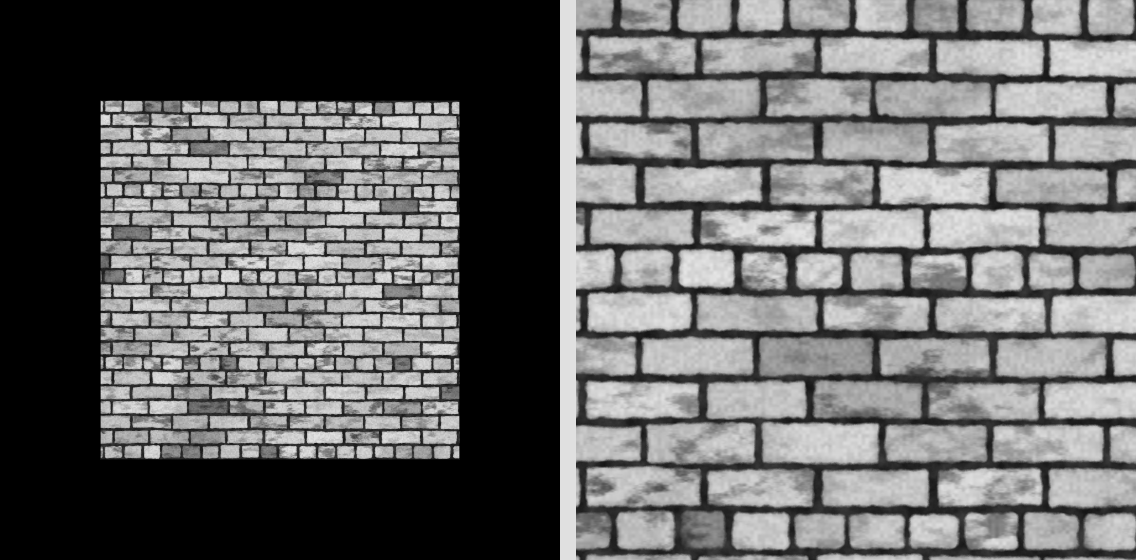
Left, the full canvas; right, a detail of the centre.
Reproduce this texture procedurally as a Shadertoy shader.

```glsl
// Grey brick wall with a header course every sixth row, framed by a black margin.

const float WALL_SIZE = 0.6406;      // wall side as a share of the canvas
const float ROWS = 25.0;
const float HEADER_EVERY = 6.0;
const float STRETCHERS = 9.3;        // long bricks across the wall
const float JOINT_HALF = 0.083;      // half mortar width, in row heights
const vec3 MARGIN = vec3(0.0);
const vec3 MORTAR = vec3(0.15);
const vec3 CLAY = vec3(0.80);

// Integer hash of a lattice cell, 0 to 1
float hash(vec2 cell, uint seed) {
    uvec2 q = uvec2(ivec2(floor(cell)));
    uint h = q.x * 1597u + q.y * 51749u + seed * 7919u;
    h = (h ^ (h >> 15u)) * 739391u;
    h = (h ^ (h >> 13u)) * 974711u;
    h = (h ^ (h >> 16u)) * 668265u;
    h ^= h >> 15u;
    return float(h & 65535u) / 65535.0;
}

// Value noise, 0 to 1
float noise(vec2 p, uint seed) {
    vec2 i = floor(p), f = fract(p);
    f = f * f * (3.0 - 2.0 * f);
    vec2 e = vec2(1.0, 0.0);
    return mix(mix(hash(i, seed), hash(i + e.xy, seed), f.x),
               mix(hash(i + e.yx, seed), hash(i + e.xx, seed), f.x), f.y);
}

float fbm(vec2 p, uint seed) {
    float sum = 0.0, amp = 0.5;
    for (int k = 0; k < 4; k++) {
        sum += amp * noise(p, seed + uint(k));
        p *= 2.1;
        amp *= 0.5;
    }
    return sum / 0.9375;
}

// Signed distance to a box with rounded corners
float roundedBox(vec2 p, vec2 halfSize, float radius) {
    vec2 d = abs(p) - halfSize + radius;
    return length(max(d, 0.0)) + min(max(d.x, d.y), 0.0) - radius;
}

// Uneven position of the upright joint with the given index
float jointAt(float index, float row, float spread) {
    return index + (hash(vec2(index, row), 3u) - 0.5) * spread;
}

// Row coordinate: courses drift slightly and sag toward the upper right
float courseAt(vec2 p) {
    float warp = (1.0 - p.y) * (0.8 * p.y + 0.14 - 0.2 * p.x);
    return ROWS * p.y + warp + 0.08 * (noise(p * vec2(14.0, 25.0), 5u) - 0.5);
}

// Clay tone: brick to brick shifts, streaky stains and fine grain
float clayTone(vec2 p, vec2 brick, float header) {
    float tone = 1.0 + 0.14 * (hash(brick, 11u) - 0.5);
    float burnt = smoothstep(0.88 - 0.06 * header, 1.0, hash(brick, 12u));
    tone *= 1.0 - 0.38 * burnt;
    float stain = smoothstep(0.42, 0.78, fbm(p * vec2(38.0, 75.0) + brick * 7.0, 20u));
    tone -= stain * mix(0.12, 0.55, pow(hash(brick, 13u), 2.0));
    tone -= 0.12 * smoothstep(0.5, 0.75, fbm(p * vec2(7.0, 9.0), 30u));
    tone += 0.12 * (noise(p * 290.0, 40u) - 0.5);
    return tone;
}

// Wall colour at p in 0 to 1, counted from the top left corner
vec3 wallColor(vec2 p, float pixel) {
    float v = courseAt(p);
    float row = floor(v);
    float header = 1.0 - step(0.5, mod(row, HEADER_EVERY));
    float count = STRETCHERS * (1.0 + header);
    float shift = mix(mod(row, 2.0) > 0.5 ? 0.29 : 0.83, 0.19, header);
    float spread = mix(0.10, 0.16, header);

    // Find the brick between two uneven joints
    float u = p.x * count - shift;
    float i = floor(u);
    if (u < jointAt(i, row, spread)) i -= 1.0;
    else if (u > jointAt(i + 1.0, row, spread)) i += 1.0;
    float left = jointAt(i, row, spread);
    float right = jointAt(i + 1.0, row, spread);
    vec2 brick = vec2(i, row);

    // Brick outline in row heights, with chipped edges
    float aspect = ROWS / count;
    vec2 local = vec2((u - 0.5 * (left + right)) * aspect, v - row - 0.5);
    vec2 halfSize = vec2(0.5 * (right - left) * aspect, 0.5) - JOINT_HALF;
    halfSize += 0.05 * (vec2(hash(brick, 7u), hash(brick, 8u)) - 0.5);
    float edge = roundedBox(local, halfSize, mix(0.07, 0.14, header));
    edge += 0.10 * (fbm(p * 110.0, 50u) - 0.5);
    float soft = max(0.045, 0.6 * pixel * ROWS);
    float cover = (1.0 - smoothstep(-soft, soft, edge)) * step(0.0, row);

    // Rims darken a little before they meet the joint
    float rim = 1.0 - 0.12 * smoothstep(-0.13, 0.0, edge);
    vec3 clay = CLAY * clayTone(p, brick, header) * rim;
    vec3 mortar = MORTAR * mix(0.35, 1.75, fbm(p * 90.0, 60u));
    return clamp(mix(mortar, clay, cover), 0.0, 0.9);
}

void mainImage(out vec4 fragColor, in vec2 fragCoord) {
    vec2 uv = fragCoord / iResolution.xy;
    float pixel = 1.0 / min(iResolution.x, iResolution.y);
    vec2 fromCentre = abs(uv - 0.5);
    float inside = 0.5 * WALL_SIZE - max(fromCentre.x, fromCentre.y);
    float wallMask = clamp(inside / pixel + 0.5, 0.0, 1.0);

    vec2 p = (uv - 0.5) / WALL_SIZE + 0.5;
    p.y = 1.0 - p.y;
    vec3 color = mix(MARGIN, wallColor(p, pixel / WALL_SIZE), wallMask);
    fragColor = vec4(color, 1.0);
}
```
